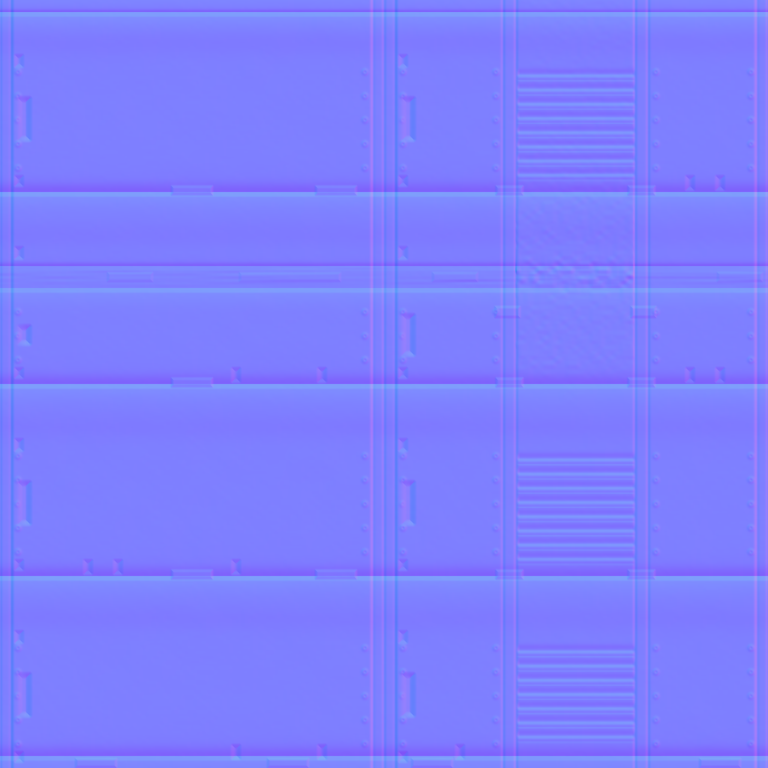
A Shadertoy shader for this texture map:

```glsl
const float SIZE = 768.0; // design units across the canvas

float hash(vec2 p) {
    return fract(sin(dot(p, vec2(127.1, 311.7))) * 43758.5453);
}

float noise(vec2 p) {
    vec2 i = floor(p), f = fract(p);
    f = f * f * (3.0 - 2.0 * f);
    return mix(mix(hash(i), hash(i + vec2(1, 0)), f.x),
               mix(hash(i + vec2(0, 1)), hash(i + vec2(1, 1)), f.x), f.y);
}

float bell(float d, float w) {
    return exp(-d * d / (w * w));
}

// Soft rectangle mask: 1 inside, 0 outside
float plate(vec2 p, vec2 c, vec2 halfSize, float soft) {
    vec2 q = abs(p - c) - halfSize;
    float d = length(max(q, 0.0)) + min(max(q.x, q.y), 0.0);
    return 1.0 - smoothstep(-soft, soft, d);
}

float wrapped(float d) {
    return mod(d + SIZE * 0.5, SIZE) - SIZE * 0.5;
}

// Overlapping clips along the horizontal seams and pilasters
float clips(vec2 p) {
    float seam = clamp(round(p.y / 192.0), 1.0, 3.0);
    float y = seam * 192.0 - 1.5;
    float m = plate(p, vec2(192, y), vec2(20, 4), 2.0);
    if (seam != 2.0) m = max(m, plate(p, vec2(336, y), vec2(20, 4), 2.0));
    float side = p.x < 575.0 ? -1.0 : 1.0;
    m = max(m, plate(p, vec2(575.5 + side * 66.0, y), vec2(13, 4), 2.0));
    m = max(m, plate(p, vec2(575.5 + side * 68.0, 312), vec2(12, 5), 2.0));
    float base[4] = float[](96.0, 288.0, 432.0, 720.0);
    for (int i = 0; i < 4; i++) m = max(m, plate(p, vec2(base[i], 763), vec2(20, 4), 2.0));
    return m;
}

float height(vec2 p) {
    float row = floor(p.y / 192.0), y = mod(p.y, 192.0), x = mod(p.x, 384.0);
    bool split = row == 1.0;
    float h = 0.0;

    // Wide joints with three grooves, and narrow pilasters
    float joint = abs(x - 384.0 * step(192.0, x));
    h -= 0.6 * (1.0 - smoothstep(8.0, 15.0, joint));
    h -= 0.4 * (bell(joint, 1.7) + bell(joint - 11.0, 1.7));
    float pilaster = abs(abs(p.x - 575.5) - 66.0);
    h -= 0.42 * bell(pilaster - 6.5, 1.7);

    // Sloped handle slots and square sockets
    float slotHalf = split ? (p.x < 192.0 ? 8.0 : 19.0) : 20.0;
    float slot = plate(vec2(x, y), vec2(24, split ? 143.0 : 119.0), vec2(5, slotHalf), 4.0);
    h -= slot * (0.3 + 0.09 * clamp(x - 17.0, 0.0, 9.0));
    float socket = plate(vec2(x, y), vec2(19, 61), vec2(3, 5), 3.0)
                 + plate(vec2(x, y), vec2(19, 181), vec2(3, 4), 3.0);
    h -= 0.65 * socket;

    // Rivets with a small dimple
    float columns[6] = float[](18.0, 365.0, 403.0, 496.0, 656.0, 751.0);
    float rivetY = 72.0 + 24.0 * clamp(round((y - 72.0) / 24.0), split ? 2.0 : 0.0, 4.0);
    for (int i = 0; i < 6; i++) {
        float r = length(vec2(p.x - columns[i], y - rivetY));
        h += 0.25 * bell(r - 1.5, 2.0) * (1.0 - slot);
    }

    // Drain notches above the seams
    vec2 notches[12] = vec2[](vec2(690, 0), vec2(720, 0), vec2(236, 1), vec2(322, 1), vec2(690, 1), vec2(720, 1),
        vec2(88, 2), vec2(118, 2), vec2(236, 2), vec2(236, 3), vec2(322, 3), vec2(460, 3));
    for (int i = 0; i < 12; i++) {
        float lift = notches[i].y == 3.0 ? 16.0 : 9.0;
        vec2 c = vec2(notches[i].x, notches[i].y * 192.0 + 192.0 - lift);
        h -= 0.65 * plate(p, c, vec2(3, 6), 3.0);
    }

    // Louvre slats: long slope down, short lip up
    if (!split) {
        float slat = y - 74.0 - 14.2 * clamp(round((y - 74.0) / 14.2), 0.0, row == 3.0 ? 6.0 : 7.0);
        float opening = smoothstep(516.0, 520.0, p.x) * (1.0 - smoothstep(632.0, 636.0, p.x));
        h -= opening * (0.6 * bell(slat, slat < 0.0 ? 4.0 : 2.6) + 0.12 * bell(slat - 6.0, 1.5));
    }

    // Clips and thin plates in the middle sash
    h += 0.4 * clips(p);
    float sash[4] = float[](130.0, 290.0, 455.0, 740.0);
    for (int i = 0; i < 4; i++)
        h += 0.25 * plate(p, vec2(sash[i], 277), vec2(i == 1 ? 50.0 : 22.0, 4), 2.0);

    // Dents, heaviest in the louvre column
    float worn = step(516.0, p.x) * step(p.x, 634.0) * (1.0 - smoothstep(360.0, 390.0, p.y));
    float grit = 0.03 + worn * (0.05 + 0.1 * smoothstep(150.0, 210.0, p.y) + 0.5 * bell(p.y - 275.0, 11.0));
    h += grit * noise(p / vec2(6, 5)) + 0.12 * noise(p / 23.0);
    return h + 0.2 * bell(p.y - 277.0, 10.0) * noise(p / vec2(60, 3));
}

// Vertical tilt around a seam: facing down above it, up below it
float seamTilt(float d, float above, float spread, float below) {
    float a = min(d, 0.0), b = max(d, 0.0);
    float up = -above * (0.85 * bell(a, spread) + 0.15 * bell(a, spread * 2.5));
    float down = below * (0.55 * (1.0 - smoothstep(3.5, 6.0, b)) + 0.45 * bell(b, 15.0));
    return mix(up, down, smoothstep(-0.8, 0.8, d));
}

void mainImage(out vec4 fragColor, in vec2 fragCoord) {
    vec2 p = fragCoord / iResolution.xy * SIZE;
    p.y = SIZE - p.y;

    // Relief slope
    float e = max(0.75, 0.5 * SIZE / iResolution.y);
    vec2 tilt = vec2(height(p - vec2(e, 0)) - height(p + vec2(e, 0)),
                     height(p + vec2(0, e)) - height(p - vec2(0, e))) / (2.0 * e);

    // Rolled panel edges and the shallow sag below them
    float roll = 0.0;
    for (int i = 1; i < 4; i++) roll += seamTilt(p.y - 192.0 * float(i), 0.24, 9.0, 0.25);
    roll += seamTilt(wrapped(p.y - 756.0), 0.24, 9.0, 0.2);
    roll += seamTilt(wrapped(p.y - 12.0), 0.28, 2.5, 0.23);
    roll += seamTilt(p.y - 266.0, 0.26, 3.5, 0.08) + seamTilt(p.y - 288.0, 0.0, 3.0, 0.24);
    roll -= 0.045 * bell(mod(p.y, 192.0) - 43.0, 13.0);
    tilt.y += roll * (1.0 - 0.6 * clips(p));

    vec3 normal = normalize(vec3(tilt - vec2(0.01, 0.0), 1.0));
    fragColor = vec4(0.5 + 0.5 * normal, 1.0);
}
```
